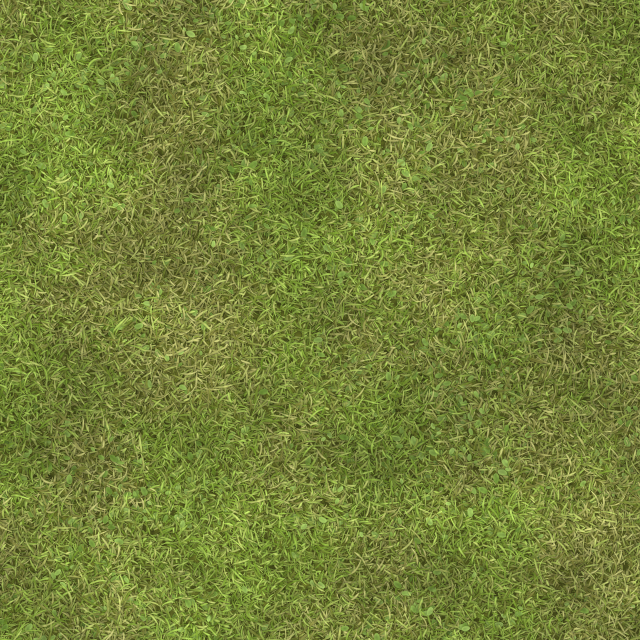
This texture is drawn by a WebGL 2 fragment shader. Its source:

```glsl
#version 300 es
precision highp float;

uniform vec2 u_resolution;
out vec4 fragColor;

#define LAYERS 14
#define CELLS 62.0
#define BLADE_WIDTH 0.068
#define LEAF_SHARE 0.03
#define PATCH_SCALE 6.5
#define SHADOW 0.095
#define GAIN 1.15

const vec3 SOIL = vec3(0.29, 0.31, 0.11);
const vec3 LUSH_DARK = vec3(0.36, 0.46, 0.13);
const vec3 LUSH_LIGHT = vec3(0.59, 0.70, 0.31);
const vec3 DRY_DARK = vec3(0.39, 0.39, 0.17);
const vec3 DRY_LIGHT = vec3(0.67, 0.67, 0.41);
const vec3 LEAF_DARK = vec3(0.38, 0.49, 0.19);
const vec3 LEAF_LIGHT = vec3(0.56, 0.67, 0.34);

vec4 hash4(vec2 p) {
    vec4 q = fract(p.xyxy * vec4(0.1031, 0.1030, 0.0973, 0.1099));
    q += dot(q, q.wzxy + 33.33);
    return fract((q.xxyz + q.yzzw) * q.zywx);
}

float valueNoise(vec2 p) {
    vec2 i = floor(p), f = fract(p);
    f = f * f * (3.0 - 2.0 * f);
    float low = mix(hash4(i).x, hash4(i + vec2(1, 0)).x, f.x);
    float high = mix(hash4(i + vec2(0, 1)).x, hash4(i + vec2(1, 1)).x, f.x);
    return mix(low, high, f.y);
}

float fbm(vec2 p) {
    float sum = 0.0, amp = 0.5;
    for (int i = 0; i < 4; i++) {
        sum += amp * valueNoise(p);
        p = mat2(1.6, 1.2, -1.2, 1.6) * p + 17.3;
        amp *= 0.5;
    }
    return sum / 0.9375;
}

// Signed distance to a bent, tapered sliver; its position along the axis goes to t
float sliver(vec2 q, float angle, float halfLength, float halfWidth, float bend, out float t) {
    float c = cos(angle), s = sin(angle);
    q = vec2(c * q.x + s * q.y, c * q.y - s * q.x);
    t = q.x / halfLength;
    q.y += bend * (q.x * q.x - 0.3 * halfLength * halfLength);
    float taper = max(1.0 - t * t, 0.0);
    return max(abs(q.y) - halfWidth * sqrt(taper), abs(q.x) - halfLength);
}

// Lays one sheet of blades and small leaves over the colour below
vec3 addLayer(vec3 color, vec2 p, float layer, float lushness, float flow, float clover, float pixel) {
    float turn = layer * 1.7;
    mat2 spin = mat2(cos(turn), sin(turn), -sin(turn), cos(turn));
    vec2 g = spin * p * CELLS + layer * 37.7 + 200.0;
    vec2 cell = floor(g);
    float aa = pixel * CELLS * 0.85;
    float depth = mix(0.80, 1.04, layer / float(LAYERS - 1));

    for (int y = -1; y <= 1; y++)
    for (int x = -1; x <= 1; x++) {
        vec2 id = cell + vec2(x, y);
        vec4 place = hash4(id + layer * 61.0);
        vec2 q = g - id - place.xy;
        if (dot(q, q) > 1.0) continue;

        vec4 look = hash4(id + layer * 23.0 + 411.0);
        bool leaf = look.w < LEAF_SHARE * clover;
        float angle = flow + turn + (place.z - 0.5) * 3.0;
        float halfLength = leaf ? mix(0.22, 0.48, place.w) : mix(0.24, 0.95, place.w * place.w);
        float halfWidth = leaf ? halfLength * 0.6 : BLADE_WIDTH * mix(0.55, 1.45, look.z);
        float bend = leaf ? 0.0 : (look.x - 0.5) * 0.6;
        float t;
        float d = sliver(q, angle, halfLength, halfWidth, bend, t);

        // Colour of this blade, paler toward the tip
        float tone = clamp(look.y + 0.2 * t, 0.0, 1.0);
        float green = clamp(lushness + (look.x - 0.5) * 1.1, 0.0, 1.0);
        vec3 blade = mix(mix(DRY_DARK, DRY_LIGHT, tone), mix(LUSH_DARK, LUSH_LIGHT, tone), green);
        if (leaf) blade = mix(LEAF_DARK, LEAF_LIGHT, tone) * (1.0 + 0.5 * d);

        color *= 1.0 - SHADOW * (1.0 - smoothstep(0.0, 0.16, d));
        color = mix(color, blade * depth, 1.0 - smoothstep(-aa, aa, d));
    }
    return color;
}

void main() {
    float side = min(u_resolution.x, u_resolution.y);
    vec2 p = gl_FragCoord.xy / side;

    // Broad patches of growth, lean and light
    float lushness = smoothstep(0.1, 0.88, fbm(p * PATCH_SCALE + 3.1));
    float flow = 0.6 + 3.4 * (valueNoise(p * 7.0 + 41.0) - 0.5);
    float clover = 2.0 * smoothstep(0.35, 0.7, fbm(p * 8.0 + 71.0));
    float light = 0.79 + 0.42 * fbm(p * 10.0 + 113.0);

    // Ground, then the turf from the bottom up
    vec3 color = SOIL * (0.7 + 0.6 * valueNoise(p * 160.0));
    for (int i = 0; i < LAYERS; i++)
        color = addLayer(color, p, float(i), lushness, flow, clover, 1.0 / side);

    // Fine mottling
    float mottle = 0.9 + 0.2 * valueNoise(p * 230.0 + 9.0);
    fragColor = vec4(clamp(color * light * mottle * GAIN, 0.0, 1.0), 1.0);
}
```
